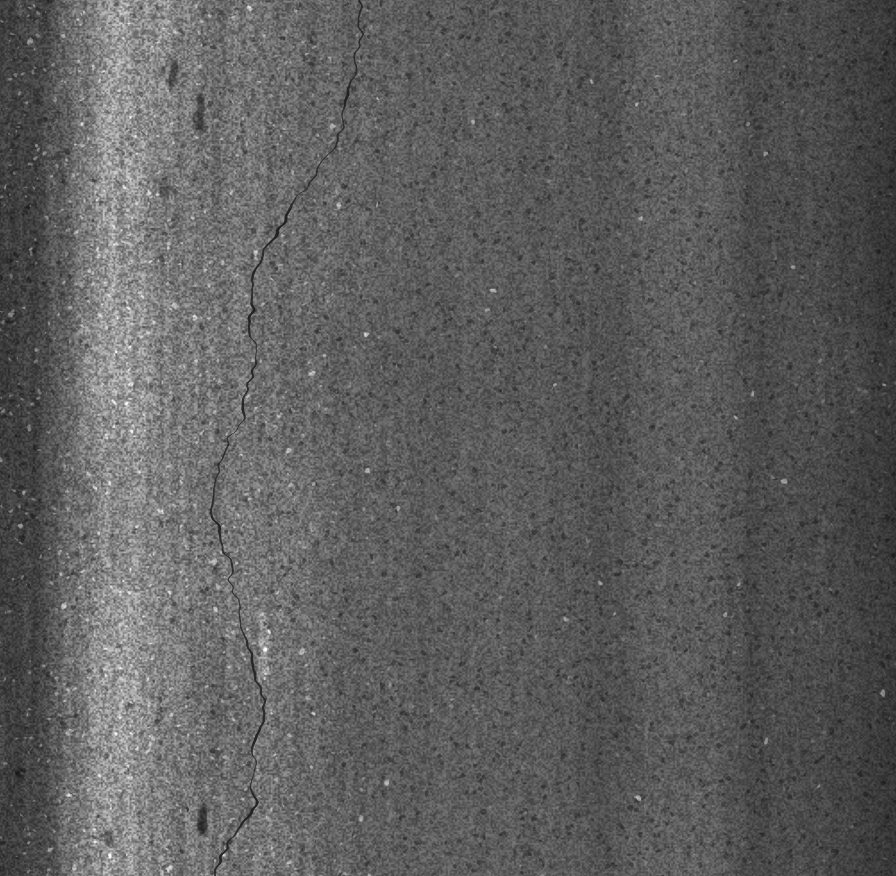
A WebGL 2 fragment shader for this texture:

```glsl
#version 300 es
precision highp float;
// Worn grey concrete with vertical light bands, scattered aggregate and one long crack.

uniform vec2 u_resolution;
out vec4 fragColor;

const float BAND_GAIN = 1.02;       // overall brightness
const float FINE_GRAIN = 0.52;      // contrast of the smallest grain
const float COARSE_GRAIN = 0.17;    // contrast of the sandy clumps
const float STREAK_STRENGTH = 0.20; // vertical wear lines
const float PIT_DARKNESS = 0.30;    // dark aggregate
const float SPECK_LIGHT = 0.22;     // small pale chips
const float FLAKE_LIGHT = 0.30;     // larger pale chips
const float CRACK_HALF_WIDTH = 0.0011;
const float CRACK_TONE = 0.13;

// Band brightness, evenly spaced from left to right.
const float BANDS[26] = float[26](
    0.25, 0.26, 0.42, 0.59, 0.53, 0.47, 0.44, 0.45, 0.42, 0.39, 0.375, 0.36, 0.35,
    0.35, 0.345, 0.34, 0.335, 0.31, 0.36, 0.37, 0.355, 0.28, 0.30, 0.285, 0.25, 0.21);

// Horizontal position of the crack, evenly spaced from top to bottom.
const float CRACK[26] = float[26](
    0.402, 0.402, 0.397, 0.388, 0.375, 0.356, 0.321, 0.297, 0.282, 0.279, 0.283, 0.277, 0.268,
    0.250, 0.237, 0.240, 0.254, 0.264, 0.270, 0.284, 0.298, 0.289, 0.283, 0.283, 0.258, 0.242);

// Stains: centre x, centre y, half height, relative tone (negative is dark).
const vec4 STAINS[8] = vec4[8](
    vec4(0.194, 0.917, 0.022, -0.45), vec4(0.223, 0.867, 0.022, -0.42),
    vec4(0.184, 0.787, 0.018, -0.30), vec4(0.227, 0.066, 0.022, -0.50),
    vec4(0.120, 0.043, 0.011, -0.40), vec4(0.024, 0.117, 0.010, -0.35),
    vec4(0.294, 0.265, 0.045, 0.32), vec4(0.351, 0.412, 0.030, 0.18));

float hash(vec2 cell) {
    uvec2 q = uvec2(ivec2(cell) + 4096) * uvec2(1597u, 3571u);
    uint h = (q.x ^ (q.y << 9)) * 747797u;
    h = (h ^ (h >> 15)) * 277803u;
    h = (h ^ (h >> 13)) * 668265u;
    return float((h ^ (h >> 16)) & 65535u) / 65535.0;
}

float valueNoise(vec2 p) {
    vec2 i = floor(p), f = fract(p);
    f = f * f * (3.0 - 2.0 * f);
    return mix(mix(hash(i), hash(i + vec2(1, 0)), f.x),
               mix(hash(i + vec2(0, 1)), hash(i + vec2(1, 1)), f.x), f.y);
}

// Cellular noise: distance to the nearest seed and that seed's random id.
vec2 cellular(vec2 p) {
    vec2 home = floor(p), nearest = vec2(9.0, 0.0);
    for (int y = -1; y <= 1; y++) {
        for (int x = -1; x <= 1; x++) {
            vec2 cell = home + vec2(x, y);
            vec2 d = p - cell - vec2(hash(cell + 311.0), hash(cell + 733.0));
            float turn = 6.283 * hash(cell + 97.0);
            d += 0.35 * vec2(cos(turn), sin(turn)) * dot(d, vec2(cos(turn), sin(turn)));
            float dist = length(d);
            if (dist < nearest.x) nearest = vec2(dist, hash(cell + 1201.0));
        }
    }
    return nearest;
}

// Chips cover the given share of the cells, with sizes set by their id.
float chips(vec2 p, float share, float radius, float edge) {
    vec2 c = cellular(p);
    float size = radius * mix(0.45, 1.0, fract(c.y * 157.0));
    return step(c.y, share) * (1.0 - smoothstep(size - edge, size + edge, c.x));
}

// Value and slope of an evenly spaced profile over 0..1.
vec2 profile(float knots[26], float t) {
    float s = clamp(t, 0.0, 0.9999) * 25.0;
    int i = int(s);
    float a = knots[i], b = knots[i + 1];
    return vec2(mix(a, b, fract(s)), (b - a) * 25.0);
}

void main() {
    vec2 uv = gl_FragCoord.xy / u_resolution;
    vec2 p = gl_FragCoord.xy / u_resolution.y;
    float pixel = 1.0 / u_resolution.y;
    float leftSide = 1.0 - smoothstep(0.25, 0.5, uv.x);

    // Bands with faint vertical wear
    float bandX = uv.x - 0.008 * smoothstep(0.6, 1.0, uv.y) * leftSide;
    float tone = BAND_GAIN * profile(BANDS, bandX).x;
    float streak = valueNoise(p * vec2(130.0, 5.0)) + 0.5 * valueNoise(p * vec2(260.0, 14.0)) - 0.75;
    tone *= 1.0 + streak * STREAK_STRENGTH * mix(0.45, 1.0, leftSide);
    tone *= 1.0 + 0.08 * (valueNoise(p * 7.0) - 0.5);

    // Sandy grain
    float grain = FINE_GRAIN * (valueNoise(p * 490.0) - 0.5)
                + COARSE_GRAIN * (valueNoise(p * 215.0 + 40.0) - 0.5);
    tone *= 1.0 + grain * mix(0.9, 1.15, leftSide);

    // Dark and pale aggregate
    vec2 rough = p + 0.003 * vec2(valueNoise(p * 240.0), valueNoise(p * 240.0 + 70.0));
    float pits = chips(rough * 115.0, mix(0.24, 0.12, leftSide), 0.42, 0.12);
    tone *= 1.0 - PIT_DARKNESS * pits;
    float specks = chips(rough * 125.0 + 17.0, mix(0.06, 0.15, leftSide), 0.32, 0.14);
    tone += SPECK_LIGHT * specks * mix(0.5, 1.0, leftSide);
    float flakes = chips(rough * 48.0 + 53.0, mix(0.03, 0.07, leftSide), 0.19, 0.06);
    tone += FLAKE_LIGHT * flakes;

    // Elongated stains with ragged edges
    for (int i = 0; i < STAINS.length(); i++) {
        vec4 stain = STAINS[i];
        vec2 d = (uv - stain.xy) / vec2(0.0065, stain.z);
        float ragged = length(d) + 0.9 * (valueNoise(p * vec2(180.0, 90.0)) - 0.5);
        tone *= 1.0 + stain.w * (1.0 - smoothstep(0.45, 1.2, ragged));
    }

    // Jagged crack that thins and fades along its way
    vec2 path = profile(CRACK, 1.0 - uv.y);
    float jag = 0.008 * (valueNoise(vec2(p.y * 48.0, 3.0)) - 0.5)
              + 0.005 * (valueNoise(vec2(p.y * 130.0, 9.0)) - 0.5);
    float dist = abs(uv.x - path.x - jag) / sqrt(1.0 + path.y * path.y);
    float wear = valueNoise(vec2(p.y * 45.0, 21.0));
    float halfWidth = CRACK_HALF_WIDTH * mix(0.5, 1.4, wear);
    float crack = 1.0 - smoothstep(halfWidth - 0.5 * pixel, halfWidth + 0.6 * pixel, dist);
    tone = mix(tone, CRACK_TONE, mix(0.7, 1.0, wear) * crack);

    fragColor = vec4(vec3(clamp(tone, 0.0, 1.0)), 1.0);
}
```
